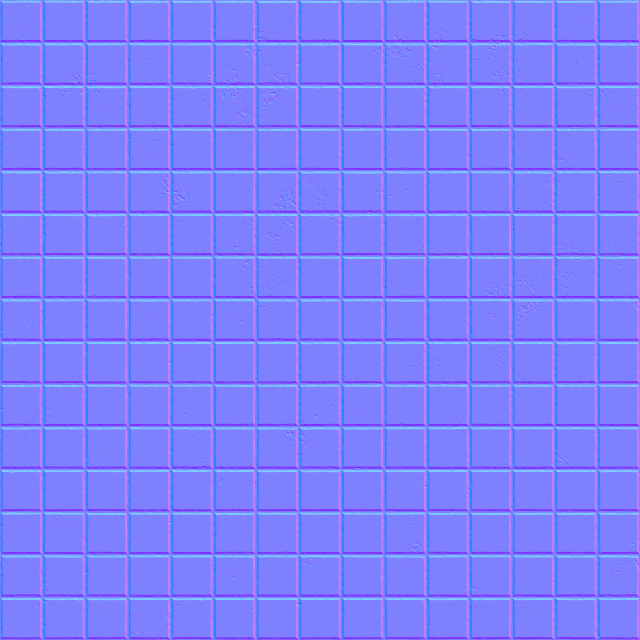
Write a three.js fragment shader that draws this texture map.

```glsl
// Tangent-space normal map of a 15 by 15 grid of square tiles with narrow grout.
// A height field (bevelled tiles, rough grout, clustered pits) is differentiated
// by central differences, and its slope is stored around a flat blue.
varying vec2 vUv;

const float TILES = 15.0;
const float GROUT = 0.017;       // half width of the joint, in tiles
const float BEVEL = 0.047;       // width of the sloped rim
const float RIM_SLOPE = 0.62;
const float CORNER = 0.03;
const float SAMPLE_STEP = 0.010; // half span of the slope filter, in tiles
const vec3 FLAT_COLOR = vec3(0.494, 0.5, 0.998);

float hash(vec2 cell, float seed) {
  vec3 q = fract(vec3(cell.xyx + seed) * 0.1031);
  q += dot(q, q.yzx + 33.33);
  return fract((q.x + q.y) * q.z);
}

// Value noise, "freq" whole cells per tile, wrapping over the full canvas.
float wrapNoise(vec2 p, float freq, float seed) {
  vec2 cell = floor(p * freq);
  vec2 f = fract(p * freq);
  f = f * f * (3.0 - 2.0 * f);
  float period = TILES * freq;
  vec2 a = mod(cell, period);
  vec2 b = mod(cell + 1.0, period);
  float low = mix(hash(a, seed), hash(vec2(b.x, a.y), seed), f.x);
  float high = mix(hash(vec2(a.x, b.y), seed), hash(b, seed), f.x);
  return mix(low, high, f.y);
}

// Distance inward from the outline of a rounded unit cell.
float insideDistance(vec2 p, float radius) {
  vec2 q = abs(fract(p) - 0.5) - 0.5 + radius;
  return radius - length(max(q, 0.0)) - min(max(q.x, q.y), 0.0);
}

// Tile rim: 0 in the grout, 1 on the face, with a slightly uneven outline.
float tileRise(vec2 p) {
  float inset = (hash(mod(floor(p), TILES), 3.0) - 0.5) * 0.006;
  float wobble = (wrapNoise(p, 4.0, 11.0) - 0.5) * 0.006;
  float chips = 0.012 * smoothstep(0.8, 0.98, wrapNoise(p, 12.0, 17.0));
  float d = insideDistance(p, CORNER) - GROUT - inset - wobble - chips;
  return clamp(d / BEVEL, 0.0, 1.0);
}

// Pits: dense inside small worn patches, loose specks elsewhere.
float pitting(vec2 p) {
  float patchArea = smoothstep(0.68, 0.9, wrapNoise(p, 1.0, 23.0));
  patchArea *= smoothstep(0.45, 0.75, wrapNoise(p, 4.0, 29.0));
  float looseArea = smoothstep(0.45, 0.7, wrapNoise(p, 2.0, 31.0));
  float grain = wrapNoise(p, 20.0, 37.0);
  float dense = patchArea * smoothstep(0.55, 0.85, grain);
  float loose = 0.7 * looseArea * smoothstep(0.9, 0.98, grain);
  return max(dense, loose);
}

float surfaceHeight(vec2 p) {
  float rise = tileRise(p);
  float roughGrout = 0.008 * wrapNoise(p, 12.0, 41.0) * (1.0 - rise);
  return RIM_SLOPE * BEVEL * rise + roughGrout - 0.0075 * pitting(p) * rise;
}

vec2 surfaceSlope(vec2 p, float stepSize) {
  vec2 e = vec2(stepSize, 0.0);
  return vec2(surfaceHeight(p + e.xy) - surfaceHeight(p - e.xy),
              surfaceHeight(p + e.yx) - surfaceHeight(p - e.yx)) / (2.0 * stepSize);
}

void main() {
  vec2 slope = surfaceSlope(vUv * TILES, SAMPLE_STEP);
  vec2 tilt = -slope * vec2(0.49, 0.52);
  float dim = 0.1 * dot(tilt, tilt);
  gl_FragColor = vec4(FLAT_COLOR + vec3(tilt, -dim), 1.0);
}
```
